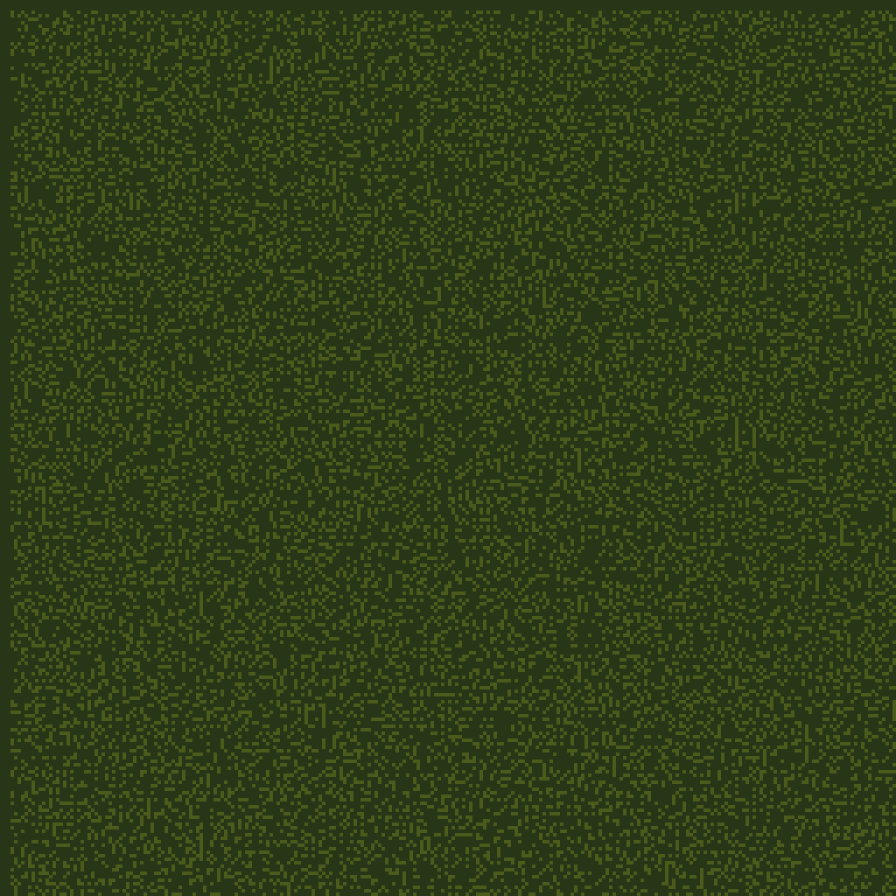
Reproduce this texture procedurally as a Shadertoy shader.

```glsl
const vec3 SOIL = vec3(0.15, 0.21, 0.09);
const vec3 MOSS = vec3(0.29, 0.355, 0.11);
const float CELLS = 256.0;      // grid cells along the canvas height
const float MARGIN = 3.0;       // bare cells along the left and top edges
const float SEED_SHARE = 0.30;  // share of cells that try to grow
const float MAX_SENIORS = 2.0;  // earlier neighbours a cell tolerates

// Growth order of a cell, 0 (first) to 1 (last)
float growthRank(vec2 cell) {
    vec3 p = fract(vec3(cell.xyx) * vec3(0.1031, 0.1030, 0.0973));
    p += dot(p, p.yzx + 33.33);
    return fract((p.x + p.y) * p.z);
}

// A cell grows unless too many neighbours came first, which keeps strands thin
float moss(vec2 cell) {
    float rank = growthRank(cell);
    bool bare = cell.x < MARGIN || cell.y >= CELLS - MARGIN;
    if (bare || rank > SEED_SHARE) return 0.0;

    float seniors = 0.0;
    for (int y = -1; y <= 1; y++) {
        for (int x = -1; x <= 1; x++) {
            float neighbour = growthRank(cell + vec2(x, y));
            seniors += neighbour < rank ? 1.0 : 0.0;
        }
    }
    return seniors <= MAX_SENIORS ? 1.0 : 0.0;
}

void mainImage(out vec4 fragColor, in vec2 fragCoord) {
    vec2 grid = fragCoord / iResolution.y * CELLS - 0.5;
    float pixelWidth = min(CELLS / iResolution.y, 1.0);

    // Blend the four nearest cells across one pixel at their borders
    vec2 cell = floor(grid);
    vec2 blend = clamp((fract(grid) - 0.5) / pixelWidth + 0.5, 0.0, 1.0);
    float lower = mix(moss(cell), moss(cell + vec2(1, 0)), blend.x);
    float upper = mix(moss(cell + vec2(0, 1)), moss(cell + vec2(1, 1)), blend.x);
    float cover = mix(lower, upper, blend.y);

    fragColor = vec4(mix(SOIL, MOSS, cover), 1.0);
}
```
